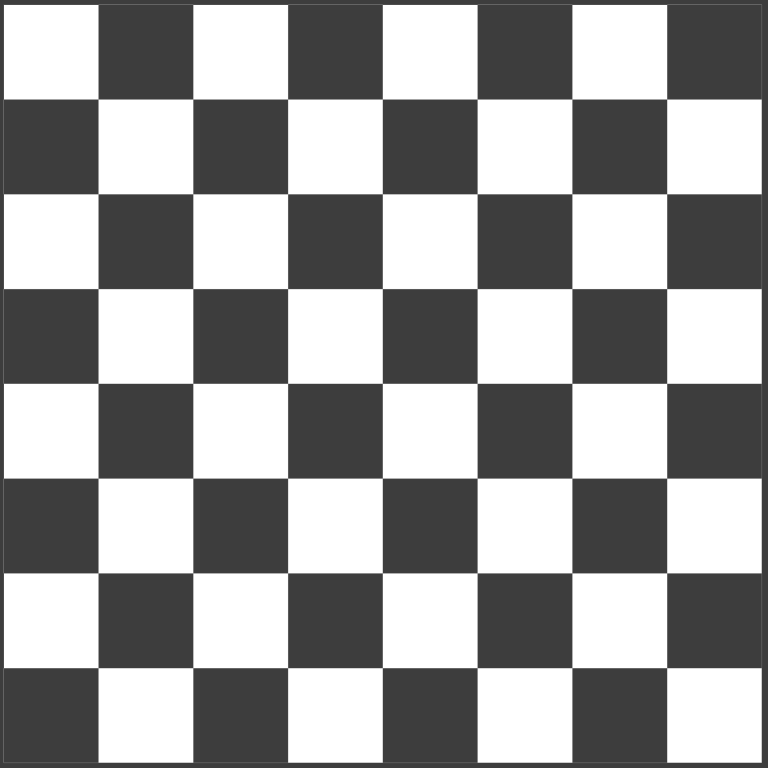
Reproduce this pattern procedurally as a WebGL 2 fragment shader.

```glsl
#version 300 es
precision highp float;

#define CELLS 8.0
#define CELL_SIZE 0.1234
#define BOARD_CENTER vec2(0.4985, 0.5002)
#define EDGE_PIXELS 1.2
#define DARK_GRAY vec3(0.24)
#define WHITE vec3(1.0)

uniform vec2 u_resolution;
out vec4 fragColor;

// Signed distance to the nearest grid line: positive in even cells, negative in odd ones
vec2 alternatingDistance(vec2 cell) {
    return abs(mod(cell - 0.5, 2.0) - 1.0) - 0.5;
}

// Linear edge coverage from 0 to 1 over the given width
vec2 coverage(vec2 dist, vec2 width) {
    return clamp(dist / width + 0.5, 0.0, 1.0);
}

void main() {
    vec2 uv = gl_FragCoord.xy / u_resolution;
    vec2 cell = (uv - BOARD_CENTER) / CELL_SIZE + 0.5 * CELLS;
    vec2 edgeWidth = EDGE_PIXELS / (u_resolution * CELL_SIZE);

    // Checks: light where column plus row is odd
    vec2 parity = 2.0 * coverage(alternatingDistance(cell), edgeWidth) - 1.0;
    float light = 0.5 - 0.5 * parity.x * parity.y;

    // Thin dark frame around the board
    vec2 inside = coverage(0.5 * CELLS - abs(cell - 0.5 * CELLS), edgeWidth);
    light *= inside.x * inside.y;

    fragColor = vec4(mix(DARK_GRAY, WHITE, light), 1.0);
}
```
